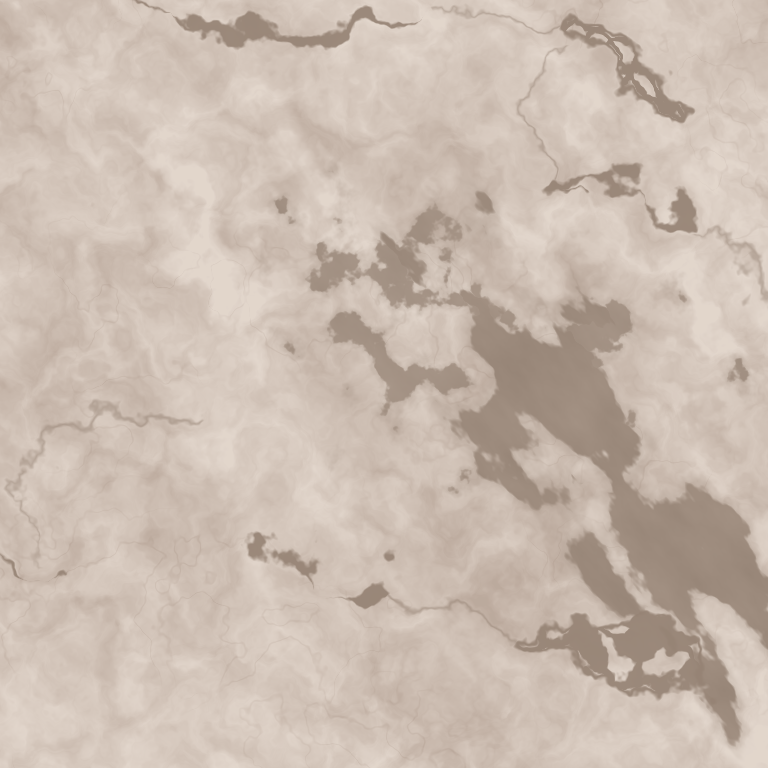
Give the GLSL for this texture, as a three.js fragment shader.

```glsl
// Pale beige marble with a dark diagonal streak, ragged veins and webbed patches.
varying vec2 vUv;

const vec3 SHADE = vec3(0.735, 0.665, 0.615);
const vec3 CREAM = vec3(0.885, 0.838, 0.798);
const vec3 TAUPE = vec3(0.615, 0.545, 0.490);
const vec3 UMBER = vec3(0.585, 0.512, 0.455);
const vec2 GRAIN_DIR = vec2(0.66, -0.75);

float hash(vec2 cell) {
  vec3 q = fract(cell.xyx * 0.1031);
  q += dot(q, q.yzx + 33.33);
  return fract((q.x + q.y) * q.z);
}

vec2 gradientAt(vec2 cell) {
  float angle = 6.28319 * hash(cell);
  return vec2(cos(angle), sin(angle));
}

float gradientNoise(vec2 p) {
  vec2 i = floor(p), f = fract(p);
  vec2 u = f * f * f * (f * (f * 6.0 - 15.0) + 10.0);
  vec2 e = vec2(1.0, 0.0);
  float low = mix(dot(gradientAt(i), f), dot(gradientAt(i + e), f - e), u.x);
  float high = mix(dot(gradientAt(i + e.yx), f - e.yx), dot(gradientAt(i + 1.0), f - 1.0), u.x);
  return mix(low, high, u.y);
}

float fbm(vec2 p) {
  float sum = 0.0, amplitude = 0.5;
  for (int i = 0; i < 5; i++) {
    sum += amplitude * gradientNoise(p);
    p = mat2(1.6, 1.2, -1.2, 1.6) * p + 7.3;
    amplitude *= 0.5;
  }
  return sum;
}

vec2 warp(vec2 p, float scale, float amount) {
  return p + amount * vec2(fbm(p * scale + 3.7), fbm(p * scale + 41.2));
}

// Signed distance to a segment whose radius goes from ra to rb
float taper(vec2 p, vec2 a, vec2 b, float ra, float rb) {
  vec2 ab = b - a;
  float h = clamp(dot(p - a, ab) / dot(ab, ab), 0.0, 1.0);
  return length(p - a - h * ab) - mix(ra, rb, h);
}

float cover(float d, float softness) {
  return 1.0 - smoothstep(-softness, softness, d);
}

// Gap between the nearest two scattered cell centres
float cellBorder(vec2 p) {
  vec2 i = floor(p), f = fract(p);
  float nearest = 8.0, second = 8.0;
  for (int y = -1; y <= 1; y++) {
    for (int x = -1; x <= 1; x++) {
      vec2 o = vec2(float(x), float(y));
      vec2 jitter = 0.5 + 0.35 * gradientAt(i + o + 19.0);
      float d = length(o + jitter - f);
      second = min(second, max(nearest, d));
      nearest = min(nearest, d);
    }
  }
  return second - nearest;
}

// Dark net with pale holes, closed by a rim
float web(vec2 p, float d, float scale) {
  float net = 1.0 - smoothstep(0.22, 0.40, cellBorder(p * scale));
  return cover(d, 0.004) * max(net, smoothstep(-0.012, -0.005, d));
}

// Mottled ground: diagonal clouds, fine blotches and thin contour lines
float groundTone(vec2 p, vec2 flow) {
  float cloud = fbm(warp(flow, 4.0, 0.4) * 5.0);
  float mottle = fbm(warp(p, 9.0, 0.25) * 13.0);
  float contour = abs(gradientNoise(warp(p, 6.0, 0.35) * 9.0));
  float patches = smoothstep(-0.08, 0.15, fbm(p * 3.0 + 50.0));
  return 0.61 + 1.1 * cloud + 0.9 * mottle - 0.2 * patches * (1.0 - smoothstep(0.0, 0.05, contour));
}

void main() {
  vec2 p = vUv;
  vec2 flow = vec2(0.45 * dot(p, GRAIN_DIR), dot(p, vec2(-GRAIN_DIR.y, GRAIN_DIR.x)));
  vec2 q = warp(p, 9.0, 0.14);

  // Ground with two bright bands
  float tone = groundTone(p, flow);
  tone += 0.40 * cover(taper(q, vec2(0.13, 0.88), vec2(0.31, 0.62), 0.008, 0.025), 0.02);
  tone += 0.25 * cover(taper(q, vec2(0.70, 0.72), vec2(0.92, 0.60), 0.02, 0.03), 0.05);
  vec3 color = mix(SHADE, CREAM, clamp(tone, 0.0, 1.0));

  // Broad streak with a soft halo and broken flecks around its head
  float streak = taper(q, vec2(0.61, 0.63), vec2(0.72, 0.46), 0.045, 0.07);
  streak = min(streak, taper(q, vec2(0.72, 0.46), vec2(0.96, 0.16), 0.07, 0.03));
  streak += 0.24 * fbm(flow * 14.0 + 5.0);
  float flecks = taper(q, vec2(0.40, 0.68), vec2(0.60, 0.61), 0.002, 0.025);
  flecks = min(flecks, taper(q, vec2(0.77, 0.59), vec2(0.83, 0.55), 0.008, 0.008));
  flecks = min(flecks, taper(q, vec2(0.48, 0.53), vec2(0.53, 0.47), 0.0, 0.0));
  flecks += 0.32 * fbm(p * 15.0 + 9.0);
  float halo = 0.35 * cover(min(streak, flecks) - 0.015, 0.035);
  vec3 streakColor = TAUPE + 0.06 * fbm(flow * 22.0);
  color = mix(color, streakColor, max(halo, max(cover(streak, 0.012), 0.9 * cover(flecks, 0.014))));

  // Strong veins of uneven thickness
  float vein = taper(q, vec2(0.16, 1.0), vec2(0.42, 0.935), 0.001, 0.009);
  vein = min(vein, taper(q, vec2(0.42, 0.935), vec2(0.55, 0.995), 0.008, 0.001));
  vein = min(vein, taper(q, vec2(0.69, 0.79), vec2(0.88, 0.74), 0.013, 0.006));
  vein = min(vein, taper(q, vec2(0.70, 0.79), vec2(0.77, 0.735), 0.01, 0.0));
  vein = min(vein, taper(q, vec2(0.37, 0.285), vec2(0.40, 0.22), 0.012, 0.004));
  vein = min(vein, taper(q, vec2(0.40, 0.22), vec2(0.50, 0.245), 0.004, 0.016));
  vein = min(vein, taper(q, vec2(0.0, 0.275), vec2(0.06, 0.27), 0.004, 0.0));
  vein += 0.035 * fbm(p * 16.0 + 23.0);

  // Faint connecting veins
  float thread = taper(q, vec2(0.55, 0.995), vec2(0.73, 0.97), 0.002, 0.003);
  thread = min(thread, taper(q, vec2(0.725, 0.93), vec2(0.695, 0.80), 0.002, 0.003));
  thread = min(thread, taper(q, vec2(0.50, 0.245), vec2(0.68, 0.16), 0.004, 0.003));
  thread = min(thread, taper(q, vec2(0.01, 0.40), vec2(0.24, 0.49), 0.003, 0.004));
  thread = min(thread, taper(q, vec2(0.02, 0.39), vec2(0.05, 0.31), 0.003, 0.0));
  thread = min(thread, taper(q, vec2(0.88, 0.72), vec2(1.0, 0.64), 0.001, 0.004));

  // Webbed patches
  float lowerWeb = web(q, taper(q, vec2(0.69, 0.155), vec2(0.87, 0.145), 0.012, 0.05), 18.0);
  float upperWeb = web(q, taper(q, vec2(0.73, 0.965), vec2(0.84, 0.87), 0.014, 0.032), 29.0);
  float dark = max(cover(vein, 0.004), max(lowerWeb, upperWeb));
  color = mix(color, UMBER, max(0.92 * dark, 0.5 * cover(thread, 0.004)));

  gl_FragColor = vec4(color, 1.0);
}
```
